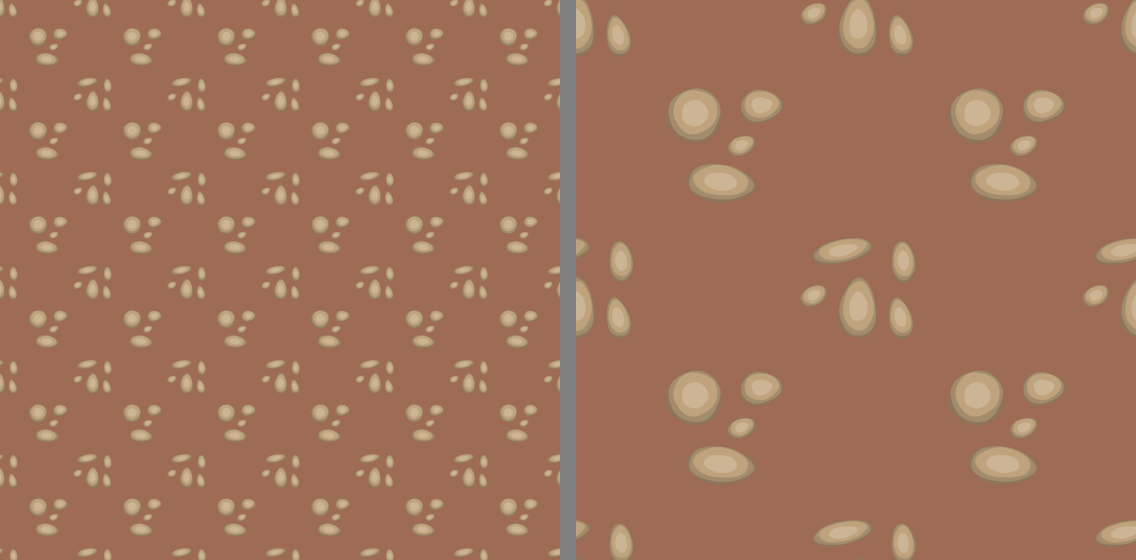
Left: the whole. Right: its middle third, enlarged.
This pattern is drawn by a Shadertoy shader. Its source:

```glsl
// Scattered tan pebbles in two alternating clusters on a terracotta ground.

const int COUNT = 9;

// Centre and radii of each pebble, in units of one repeat
const vec4 PEBBLES[COUNT] = vec4[COUNT](
    vec4(0.403, 0.606, 0.098, 0.096),
    vec4(0.642, 0.638, 0.076, 0.058),
    vec4(0.571, 0.499, 0.051, 0.034),
    vec4(0.496, 0.366, 0.122, 0.066),
    vec4(0.930, 0.126, 0.108, 0.042),
    vec4(0.143, 0.088, 0.073, 0.043),
    vec4(0.983, 0.925, 0.109, 0.067),
    vec4(0.827, 0.967, 0.050, 0.035),
    vec4(0.132, 0.889, 0.074, 0.042));

// Tilt in radians, and how far the forward end narrows
const vec2 SHAPES[COUNT] = vec2[COUNT](
    vec2(0.6, 0.0), vec2(0.1, 0.22), vec2(0.4, 0.1),
    vec2(-0.1, 0.06), vec2(0.2, 0.1), vec2(1.65, 0.05),
    vec2(1.55, 0.22), vec2(0.5, 0.1), vec2(1.8, 0.18));

mat2 rotation(float angle) {
    float c = cos(angle), s = sin(angle);
    return mat2(c, -s, s, c);
}

// Approximate signed distance to a tapered, slightly uneven oval
float pebbleDistance(vec2 p, vec2 radii, vec2 shape, float scale, float seed) {
    vec2 q = rotation(shape.x) * p / (radii * scale);
    q.y /= 1.0 - shape.y * clamp(q.x, -1.2, 1.2);
    float angle = atan(q.y, q.x);
    float wobble = 0.025 * sin(3.0 * angle + seed) + 0.015 * sin(5.0 * angle - 2.0 * seed);
    return (length(q) - 1.0 - wobble) * radii.y * scale;
}

void mainImage(out vec4 fragColor, in vec2 fragCoord) {
    const float REPEATS = 5.953;
    vec2 p = (fragCoord / iResolution.y - vec2(0.0, 1.0)) * REPEATS;
    float edge = 0.75 * REPEATS / iResolution.y;
    vec3 color = vec3(0.62, 0.42, 0.33);

    for (int i = 0; i < COUNT; i++) {
        vec2 d = p - PEBBLES[i].xy;
        d -= round(d);
        vec2 radii = PEBBLES[i].zw;
        float seed = float(i) * 2.4;

        // Dark rim, mid tone, lit body and pale crown, each nested in the last
        for (int layer = 0; layer < 4; layer++) {
            float scale = vec4(1.0, 0.94, 0.8, 0.48)[layer];
            vec2 lift = vec2(0.03, 0.1) * vec4(0.0, 0.6, 1.4, 0.9)[layer] * radii.y;
            float dist = pebbleDistance(d - lift, radii, SHAPES[i], scale, seed + float(layer) * 1.3);
            vec3 tone = layer == 0 ? vec3(0.55, 0.46, 0.36)
                      : layer == 1 ? vec3(0.64, 0.55, 0.42)
                      : layer == 2 ? vec3(0.75, 0.64, 0.49)
                      : vec3(0.80, 0.71, 0.58);
            color = mix(color, tone, 1.0 - smoothstep(-edge, edge, dist));
        }
    }
    fragColor = vec4(color, 1.0);
}
```
